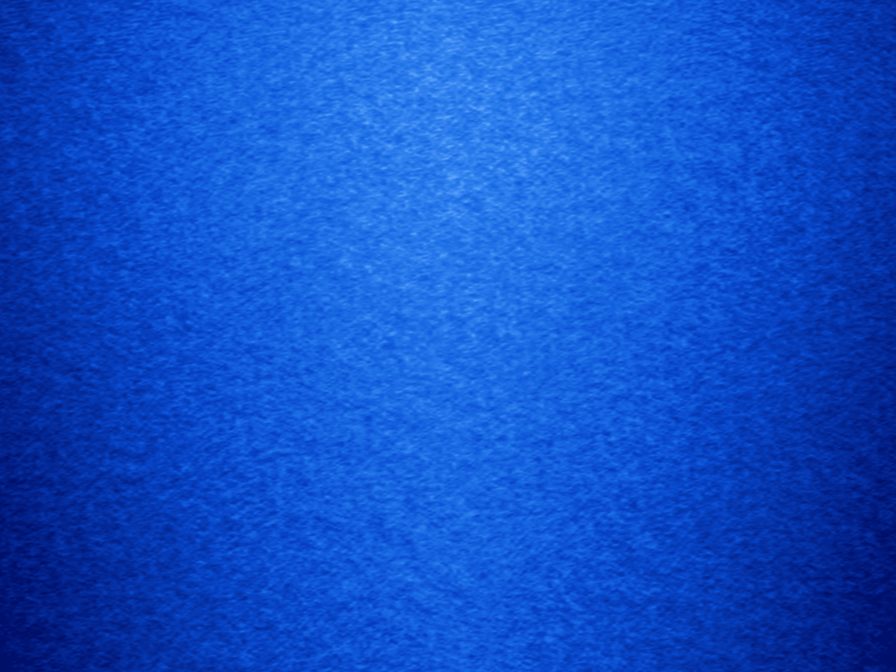
This texture is drawn by a WebGL 2 fragment shader. Its source:

```glsl
#version 300 es
precision highp float;
// Blue felted paper under a soft lamp near the top centre.
// A smooth light falloff plus layers of stretched, tilted value noise gives
// a tone, which a ramp from navy to pale blue turns into colour.

uniform vec2 u_resolution;
out vec4 fragColor;

const int FIBRE_LAYERS = 5;
const int RAMP_STEPS = 8;
const vec3 RAMP[RAMP_STEPS] = vec3[RAMP_STEPS](
    vec3(0.00, 0.06, 0.41), vec3(0.01, 0.13, 0.54),
    vec3(0.02, 0.20, 0.66), vec3(0.03, 0.27, 0.78),
    vec3(0.07, 0.36, 0.86), vec3(0.12, 0.44, 0.90),
    vec3(0.21, 0.52, 0.94), vec3(0.36, 0.64, 0.98));

float hash(vec2 cell) {
    return fract(sin(dot(cell, vec2(127.1, 311.7))) * 43758.5);
}

// Smooth value noise, centred on zero
float noise(vec2 p) {
    vec2 cell = floor(p);
    vec2 f = fract(p);
    f = f * f * (3.0 - 2.0 * f);
    float low = mix(hash(cell), hash(cell + vec2(1.0, 0.0)), f.x);
    float high = mix(hash(cell + vec2(0.0, 1.0)), hash(cell + 1.0), f.x);
    return mix(low, high, f.y) - 0.5;
}

vec2 rotate(vec2 p, float angle) {
    float c = cos(angle), s = sin(angle);
    return vec2(c * p.x + s * p.y, c * p.y - s * p.x);
}

// Short, mostly level fibres whose tilt drifts from patch to patch
float fibres(vec2 p, vec2 density, float spread) {
    float sum = 0.0;
    float power = 0.0;
    for (int i = 0; i < FIBRE_LAYERS; i++) {
        float k = float(i);
        float angle = spread * (2.0 * k / float(FIBRE_LAYERS - 1) - 1.0);
        float weight = 0.6 + noise(p * 9.0 + 17.3 * k);
        sum += weight * noise(rotate(p, angle) * density + 31.7 * k);
        power += weight * weight;
    }
    return sum * inversesqrt(power);
}

// Light in ramp steps: strong falloff to the sides, gentle towards the base
float lampLight(vec2 uv, vec2 lamp, float peak) {
    vec2 away = abs(uv - lamp);
    float side = 10.9 * pow(away.x, 1.5);
    float drop = 2.8 * (sqrt(away.y * away.y + 0.01) - 0.1);
    return peak - side - drop;
}

vec3 rampColour(float tone) {
    vec3 colour = RAMP[0];
    for (int i = 1; i < RAMP_STEPS; i++) {
        colour = mix(colour, RAMP[i], clamp(tone - float(i - 1), 0.0, 1.0));
    }
    return colour;
}

void main() {
    vec2 uv = gl_FragCoord.xy / u_resolution;
    vec2 p = gl_FragCoord.xy / u_resolution.y;

    float light = lampLight(uv, vec2(0.5, 0.82), 5.75);

    // Long fibres, fine fuzz and faint mottling
    float grain = 1.5 * fibres(p, vec2(85.0, 225.0), 0.5);
    grain += 1.2 * noise(rotate(p, 0.15) * vec2(175.0, 340.0));
    grain += 0.3 * noise(p * vec2(16.0, 40.0));

    // Slightly raised pale strands, and less contrast in the shade
    grain += 0.12 * max(grain, 0.0) * max(grain, 0.0);
    grain *= mix(0.75, 1.0, smoothstep(0.5, 4.0, light));

    fragColor = vec4(rampColour(light + grain), 1.0);
}
```
